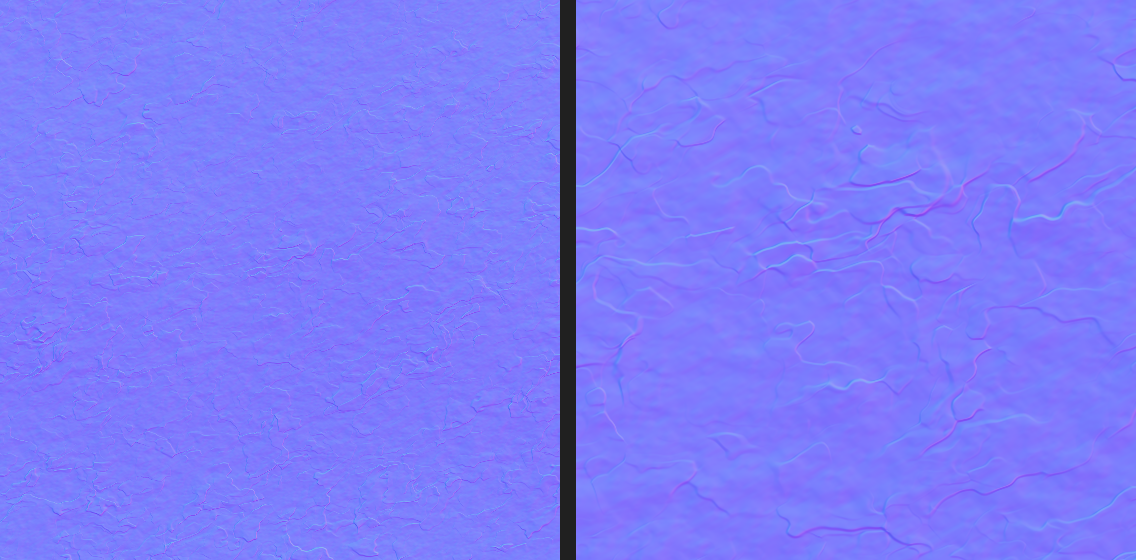
Left, the full canvas; right, a detail of the centre.
This texture map is drawn by a Shadertoy shader. Its source:

```glsl
// Tangent-space normal map of rough, chipped plaster.
// A height field of warped cellular chips, short broken scarps and fine grain
// is differentiated, then tilted by broad waves and encoded as a colour.

const float TAU = 6.2831853;
const float SAMPLE_STEP = 0.0010;             // spacing of the slope samples
const float GRAIN_DIRECTION = 0.30;           // radians, rising to the right
const vec2  STRETCH = vec2(0.80, 1.15);       // features longer along the grain
const float LARGE_CHIPS = 25.0;               // cells per canvas
const float SMALL_CHIPS = 58.0;
const float LARGE_CHIP_HEIGHT = 0.0019;
const float SMALL_CHIP_HEIGHT = 0.0012;
const float SCARP_HEIGHT = 0.0006;
const float GRAIN_SLOPE = 0.045;
const float SLOPE_SOFTENING = 1.4;            // tames the steepest edges
const float WAVE_TILT = 0.040;
const float PATCH_TILT = 0.045;
const vec2  MEAN_TILT = vec2(-0.012, -0.012);

vec2 hash2(vec2 p) {
    vec3 q = fract(p.xyx * vec3(0.1031, 0.1030, 0.0973));
    q += dot(q, q.yzx + 33.33);
    return fract((q.xx + q.yz) * q.zy);
}

// Two independent channels of smooth value noise, 0 to 1
vec2 noise2(vec2 p) {
    vec2 i = floor(p), f = fract(p);
    vec2 u = f * f * f * (f * (f * 6.0 - 15.0) + 10.0);
    vec2 low  = mix(hash2(i), hash2(i + vec2(1, 0)), u.x);
    vec2 high = mix(hash2(i + vec2(0, 1)), hash2(i + vec2(1, 1)), u.x);
    return mix(low, high, u.y);
}

// Softly joined cells, each a tilted chip with one raised side
float chips(vec2 p, float sharpness) {
    vec2 cell = floor(p), f = fract(p);
    float sum = 0.0, total = 0.0;
    for (int y = -1; y <= 1; y++)
    for (int x = -1; x <= 1; x++) {
        vec2 offset = vec2(x, y);
        vec2 d = offset + hash2(cell + offset) - f;
        vec2 look = hash2(cell + offset + 71.7);
        vec2 facing = vec2(cos(TAU * look.y), sin(TAU * look.y));
        float rise = clamp(0.5 + dot(facing, d), 0.0, 1.0);
        float weight = exp(-sharpness * dot(d, d));
        sum += weight * look.x * look.x * rise;
        total += weight;
    }
    return sum / max(total, 1e-30);
}

// Curved steps along a noise contour, shown only in short stretches
float scarps(vec2 p) {
    float level = noise2(p * 14.0 + 5.3).x + 0.35 * noise2(p * 33.0).y - 0.67;
    float shown = smoothstep(0.5, 0.8, noise2(p * 17.0 + 41.0).y);
    return shown * smoothstep(-0.017, 0.017, level);
}

// Fine bumps; every octave adds about the same slope
float grain(vec2 p) {
    float sum = 0.0, frequency = 52.0;
    for (int i = 0; i < 3; i++) {
        sum += noise2(p * frequency + 13.0 * float(i)).x / frequency;
        p = vec2(0.8 * p.x - 0.6 * p.y, 0.6 * p.x + 0.8 * p.y);
        frequency *= 2.1;
    }
    return sum * GRAIN_SLOPE;
}

float height(vec2 uv) {
    float c = cos(GRAIN_DIRECTION), s = sin(GRAIN_DIRECTION);
    vec2 p = vec2(c * uv.x + s * uv.y, c * uv.y - s * uv.x) * STRETCH + 3.0;

    // Ragged outlines
    vec2 warped = p + 0.034 * (noise2(p * 16.0) - 0.5)
                    + 0.017 * (noise2(p * 47.0 + 7.0) - 0.5)
                    + 0.008 * (noise2(p * 115.0 + 19.0) - 0.5);

    // Calm and rough regions, and gaps that break the outlines
    float roughness = mix(0.45, 1.3, noise2(p * 5.0 + 27.0).x);
    vec2 gaps = smoothstep(0.25, 0.8, noise2(p * 19.0 + 60.0));

    float relief = LARGE_CHIP_HEIGHT * gaps.x * chips(warped * LARGE_CHIPS, 42.0)
                 + SMALL_CHIP_HEIGHT * gaps.y * chips(warped * SMALL_CHIPS + 9.0, 24.0)
                 + SCARP_HEIGHT * scarps(warped);
    return relief * roughness + grain(p);
}

// Broad undulation of the wall, mostly up and down
vec2 broadTilt(vec2 uv) {
    float bend = 0.05 * sin(TAU * uv.x + 0.8) + 0.03 * sin(TAU * (2.0 * uv.x + uv.y));
    float wave = sin(TAU * (uv.y - 0.6 + bend));
    vec2 blotch = noise2(uv * vec2(3.0, 5.0) + 8.0) - 0.5;
    return MEAN_TILT + vec2(0.0, WAVE_TILT * wave) + PATCH_TILT * blotch * vec2(0.5, 1.0);
}

void mainImage(out vec4 fragColor, in vec2 fragCoord) {
    vec2 uv = fragCoord / iResolution.xy;

    // Slope by forward differences
    float here = height(uv);
    vec2 slope = vec2(height(uv + vec2(SAMPLE_STEP, 0.0)) - here,
                      height(uv + vec2(0.0, SAMPLE_STEP)) - here) / SAMPLE_STEP;
    slope /= 1.0 + SLOPE_SOFTENING * length(slope);

    vec3 normal = normalize(vec3(broadTilt(uv) - slope, 1.0));
    vec3 colour = normal * 0.5 + 0.5;
    colour.b *= 0.992;
    fragColor = vec4(colour, 1.0);
}
```
